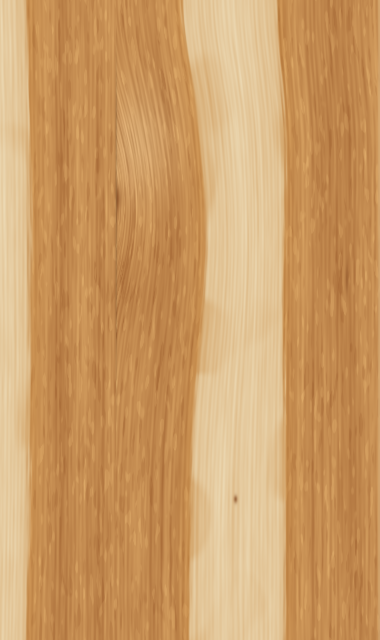
Give the GLSL for this texture, as a Shadertoy shader.

```glsl
// Three edge-joined wood boards: amber heartwood beside cream sapwood.
// A grain coordinate bends round a half knot at the seam; layered sines and
// stretched cellular noise along that coordinate give rings, fibres and flecks.

const vec3 HEART_DARK  = vec3(0.695, 0.462, 0.250);
const vec3 HEART_LIGHT = vec3(0.860, 0.655, 0.400);
const vec3 SAP_TAN     = vec3(0.855, 0.700, 0.490);
const vec3 SAP_CREAM   = vec3(0.920, 0.838, 0.685);
const vec3 RIM_AMBER   = vec3(0.800, 0.565, 0.290);
const vec3 KNOT_PALE   = vec3(0.885, 0.715, 0.500);
const vec3 MARK_BROWN  = vec3(0.530, 0.300, 0.140);

const float SEAM = 0.306;           // joint between first and second board
const vec2  KNOT = vec2(0.306, 0.69);
const float KNOT_PUSH = 0.085;      // how far the knot shoves the grain
const float RING_FREQ = 570.0;
const float RING_CONTRAST = 0.13;
const float FIBRE_CONTRAST = 0.17;
const float FLECK_STRENGTH = 0.26;

vec3 hash3(vec2 p) {
    vec3 q = vec3(dot(p, vec2(127.1, 311.7)), dot(p, vec2(269.5, 183.3)),
                  dot(p, vec2(419.2, 371.9)));
    return fract(sin(q) * 43758.545);
}

// Smooth cellular noise: a signed random bump around one point per cell
float cells(vec2 p) {
    vec2 id = floor(p), f = p - id;
    float sum = 0.0;
    for (int j = -1; j <= 1; j++)
    for (int i = -1; i <= 1; i++) {
        vec2 o = vec2(i, j);
        vec3 h = hash3(id + o);
        vec2 d = o + h.xy - f;
        float k = max(0.0, 1.0 - dot(d, d));
        sum += (2.0 * h.z - 1.0) * k * k;
    }
    return sum;
}

float blob(vec2 p, vec2 centre, vec2 radius) {
    vec2 d = (p - centre) / radius;
    return exp(-dot(d, d));
}

float line(float x, float centre, float width) {
    float d = (x - centre) / width;
    return exp(-d * d);
}

// Sideways sweep of the middle board's grain at height y
float lean(float y) {
    return 0.042 * line(y, 0.62, 0.24) - 0.020 * smoothstep(0.8, 1.0, y);
}

// Position across the grain, constant along each fibre
float grainCoord(vec2 p) {
    float drift = 0.012 * sin(3.1 * p.y);
    if (p.x < SEAM) return p.x - drift * (1.0 - p.x / SEAM);
    float sweep = lean(p.y) * (1.0 - smoothstep(0.55, 0.8, p.x));
    float push = KNOT_PUSH * exp((SEAM - p.x) / 0.075) * line(p.y, KNOT.y, 0.13);
    float top = 0.022 * smoothstep(0.75, 1.0, p.y) * smoothstep(0.55, 0.75, p.x);
    return p.x - sweep - push + top;
}

void mainImage(out vec4 fragColor, in vec2 fragCoord) {
    vec2 p = fragCoord / iResolution.xy;
    float pixel = 1.0 / iResolution.x;
    float g = grainCoord(p);

    // Grain layers
    float wobble = cells(vec2(g * 22.0, p.y * 2.5));
    float rings = 0.6 * sin(g * RING_FREQ + 2.5 * wobble)
                + 0.4 * sin(g * 347.0 + 1.5 * sin(g * 41.0));
    float fibres = cells(vec2(g * 150.0, p.y * 7.0))
                 + 0.7 * cells(vec2(g * 240.0 + 31.0, p.y * 28.0));
    float bands = cells(vec2(g * 30.0 + 7.0, p.y * 1.3));
    float flecks = smoothstep(0.38, 0.8, cells(vec2(g * 125.0 + 5.0, p.y * 48.0)));
    float pores = smoothstep(0.38, 0.8, -cells(vec2(g * 140.0 + 63.0, p.y * 36.0)));

    // Signed distances into sapwood, ragged along the fibres
    float rag = 0.003 * fibres + 0.002 * rings;
    float leftSap = 0.070 + 0.012 * sin(3.1 * p.y) - p.x;
    float midLeft = p.x - 0.497 - lean(p.y);
    float midRight = 0.750 - 0.022 * smoothstep(0.75, 1.0, p.y)
                   + 0.004 * sin(9.0 * p.y) - p.x;
    float inside = max(leftSap, min(midLeft, midRight));
    float sapMask = smoothstep(-0.006, 0.008, inside + rag);

    // Heartwood tone
    float tone = 0.47 + RING_CONTRAST * rings + FIBRE_CONTRAST * fibres + 0.20 * bands;
    tone += FLECK_STRENGTH * flecks - 0.20 * pores;
    tone -= 0.20 * line(g, 0.160, 0.025) + 0.16 * line(g, 0.262, 0.012);
    tone -= 0.38 * line(g, 0.424, 0.0035) + 0.12 * line(g, 0.410, 0.018);
    tone -= 0.28 * line(g, 0.822, 0.005) + 0.13 * line(g, 0.900, 0.050);
    tone += 0.15 * line(g, 0.795, 0.020) + 0.12 * line(g, 0.285, 0.010);
    tone -= 0.24 * blob(p, vec2(0.35, 0.56), vec2(0.07, 0.10));
    vec3 heart = mix(HEART_DARK, HEART_LIGHT, clamp(tone, -0.15, 1.2));
    float rim = exp(-abs(inside) / 0.022);
    heart = mix(heart, RIM_AMBER + 0.035 * rings, 0.5 * rim);

    // Sapwood tone, tanner and smudged toward its borders
    float smudge = smoothstep(0.1, 0.6, cells(p * vec2(9.0, 11.0) + 3.0));
    float cream = 0.70 + 0.16 * rings + 0.13 * fibres + 0.12 * bands;
    cream -= 0.45 * exp(-max(inside, 0.0) / 0.025);
    cream -= 0.65 * smudge * exp(-max(inside, 0.0) / 0.050);
    vec3 sap = mix(SAP_TAN, SAP_CREAM, clamp(cream, -0.2, 1.15));
    vec3 color = mix(heart, sap, sapMask);

    // Pale figure and dark heart of the knot, on the second board only
    float second = smoothstep(SEAM - pixel, SEAM + pixel, p.x);
    float figure = blob(p, vec2(0.365, 0.775), vec2(0.085, 0.085));
    color = mix(color, KNOT_PALE + 0.045 * (rings + fibres),
                0.65 * figure * second * (1.0 - sapMask));
    color = mix(color, MARK_BROWN, 0.75 * second * blob(p, KNOT, vec2(0.012, 0.020)));

    // Seam, two small marks and the pale right edge
    float seamShade = line(p.x, SEAM, 0.0025) * smoothstep(0.98, 0.8, p.y);
    color *= 1.0 - 0.13 * seamShade * smoothstep(0.25, 0.6, p.y);
    float marks = 0.75 * blob(p, vec2(0.620, 0.220), vec2(0.005, 0.006))
                + 0.55 * blob(p, vec2(0.913, 0.565), vec2(0.004, 0.025));
    color = mix(color, MARK_BROWN, marks);
    color = mix(color, SAP_TAN, 0.6 * smoothstep(0.992, 0.998, p.x));

    fragColor = vec4(clamp(color, 0.0, 1.0), 1.0);
}
```
